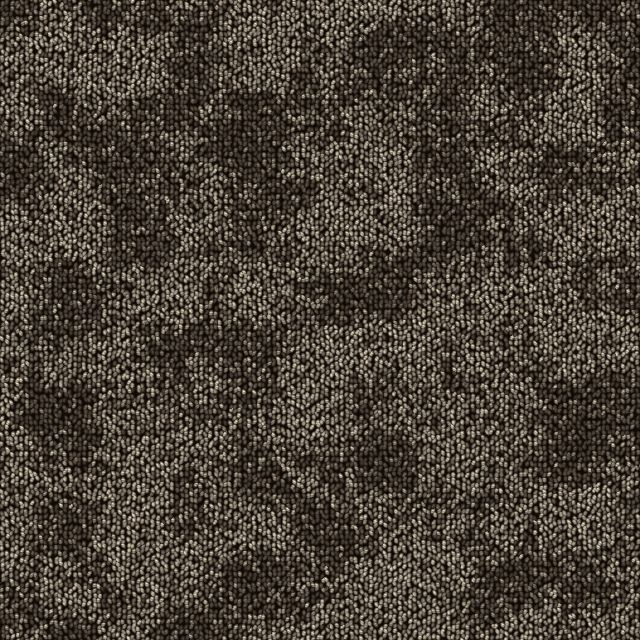
This texture is drawn by a Shadertoy shader. Its source:

```glsl
// Loop-pile carpet in brown and beige yarn, with ragged, blocky worn patches.
// Jittered cellular noise places the yarn loops; each is shaded as a small dome.
// Layered block noise, bent by sines, decides which loops use the pale yarn.

const vec2 LOOPS = vec2(132.0, 122.0);    // loops across and up the canvas
const vec2 JITTER = vec2(0.50, 0.62);     // irregularity of loop centres
const float STAGGER = 0.25;               // column shift within pale patches
const float SLANT = 0.9;                  // random lean of each loop
const float LOOP_CORE = 0.12;             // radius of the fully lit top
const float LOOP_EDGE = 0.70;             // radius where the gap is reached
const float YARN_MIX = 1.25;              // stray loops of the other yarn
const float FIBRE = 0.16;                 // strength of the twisted strands
const vec2 LIGHT_DIR = vec2(-0.25, 0.50);

const vec3 GAP = vec3(0.060, 0.038, 0.018);
const vec3 DARK_YARN = vec3(0.285, 0.243, 0.208);
const vec3 PALE_YARN = vec3(0.660, 0.615, 0.545);

vec2 hash2(vec2 p) {
    vec3 q = fract(p.xyx * vec3(0.1031, 0.1030, 0.0973));
    q += dot(q, q.yzx + 33.33);
    return fract((q.xx + q.yz) * q.zy);
}

// Value noise with steep transitions, giving rectangular patches
float blocks(vec2 p) {
    vec2 cell = floor(p);
    vec2 f = smoothstep(0.28, 0.72, fract(p));
    vec2 e = vec2(1.0, 0.0);
    float low = mix(hash2(cell).x, hash2(cell + e.xy).x, f.x);
    float high = mix(hash2(cell + e.yx).x, hash2(cell + e.xx).x, f.x);
    return mix(low, high, f.y);
}

// Amount of pale yarn: 0 in dark patches, 1 in pale ones
float paleness(vec2 uv) {
    vec2 p = uv + 0.008 * sin(uv.yx * vec2(17.0, 21.0) + vec2(1.0, 4.0));
    float field = 0.42 * blocks(p * vec2(10.0, 11.0) + 31.0)
                + 0.24 * blocks(p * vec2(21.0, 17.0) + 67.0)
                + 0.18 * blocks(p * vec2(13.0, 52.0) + 113.0)
                + 0.16 * blocks(p * vec2(48.0, 30.0) + 171.0);
    return smoothstep(0.22, 0.72, field);
}

void mainImage(out vec4 fragColor, in vec2 fragCoord) {
    vec2 uv = fragCoord / iResolution.y;
    vec2 p = uv * LOOPS;
    vec2 home = floor(p);
    float shift = STAGGER * paleness(uv);

    // Nearest yarn loop
    float nearest = 9.0;
    vec2 loopCell = home;
    vec2 loopOffset = vec2(0.0);
    for (int y = -1; y <= 1; y++) {
        for (int x = -1; x <= 1; x++) {
            vec2 cell = home + vec2(x, y);
            vec2 rnd = hash2(cell + 200.0) - 0.5;
            float columnSide = mod(cell.x, 2.0) * 2.0 - 1.0;
            vec2 centre = cell + 0.5 + JITTER * rnd + vec2(0.0, columnSide * shift);
            vec2 offset = p - centre;
            float lean = SLANT * (hash2(cell + 400.0).x - 0.5);
            float d = length(vec2(offset.x + lean * offset.y, offset.y) * vec2(1.10, 0.90));
            if (d < nearest) {
                nearest = d;
                loopCell = cell;
                loopOffset = offset;
            }
        }
    }

    // Yarn colour, one tone per loop
    vec2 tone = hash2(loopCell + 600.0);
    float pale = paleness((loopCell + 0.5) / LOOPS) + YARN_MIX * (tone.x - 0.5);
    vec3 yarn = mix(DARK_YARN, PALE_YARN, smoothstep(0.05, 0.95, pale));
    yarn *= 0.80 + 0.40 * tone.y;

    // Dome shading with a light from the upper left and twisted strands
    float dome = 1.0 - smoothstep(LOOP_CORE, LOOP_EDGE, nearest);
    float side = 1.0 + dot(loopOffset, LIGHT_DIR);
    vec2 strand = vec2(7.0, 9.0) * (2.0 * tone.yx - 1.0) + vec2(0.0, 6.0);
    float fibre = 1.0 + FIBRE * sin(dot(loopOffset, strand) + 6.28 * tone.x);
    vec3 color = mix(GAP, yarn * side * fibre, dome);

    fragColor = vec4(clamp(color, 0.0, 1.0), 1.0);
}
```
